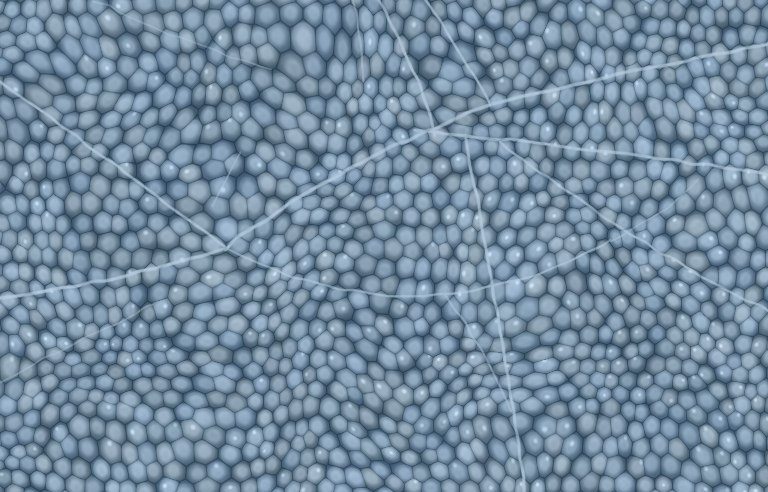
Reproduce this texture procedurally as a WebGL 1 fragment shader.

```glsl
precision highp float;
// Packed blue-grey beads crossed by a web of pale twisted threads.

uniform vec2 u_resolution;

float hash(vec2 p) {
  return fract(sin(dot(p, vec2(127.1, 311.7))) * 43758.5453);
}

float noise(vec2 p) {
  vec2 i = floor(p), f = fract(p);
  f = f * f * (3.0 - 2.0 * f);
  return mix(mix(hash(i), hash(i + vec2(1.0, 0.0)), f.x),
             mix(hash(i + vec2(0.0, 1.0)), hash(i + 1.0), f.x), f.y);
}

// Opacity of a bowed, slightly wavy thread from a to b
float strand(vec2 p, vec2 a, vec2 b, float sag, float width, float opacity) {
  float len = length(b - a), seed = a.x * 91.0 + b.y * 37.0;
  vec2 dir = (b - a) / len;
  float s = clamp(dot(p - a, dir), 0.0, len), t = s / len;
  float bend = 4.0 * t * (1.0 - t) * sag + 0.007 * (noise(vec2(s * 30.0, seed)) - 0.5);
  float d = length(p - a - dir * s - vec2(-dir.y, dir.x) * bend);
  float twist = 0.6 + 0.4 * noise(vec2(s * 110.0 + d * 250.0, seed + 5.0));
  return opacity * twist * (1.0 - smoothstep(width * 0.3, width + 0.0016, d));
}

// Brightness of the bead layer; neighbours sit on a warped, jittered hex grid
float beads(vec2 p, out float tint) {
  vec2 q = p * 25.0 + vec2(1.1 * p.x * p.x, 1.5 * p.y * (1.0 - p.y));
  q += 1.3 * (vec2(noise(p * 6.0), noise(p * 6.0 + 31.0)) - 0.5);
  float row = floor(q.y / 0.866);
  float nearest = 9.0, second = 9.0;
  vec2 id = vec2(0.0), offset = vec2(0.0);
  for (int j = -2; j <= 2; j++) {
    float y = row + float(j);
    float shift = 0.5 * mod(y, 2.0);
    for (int i = -1; i <= 1; i++) {
      vec2 cell = vec2(floor(q.x - shift) + float(i), y);
      vec2 jitter = vec2(hash(cell + 3.0), hash(cell + 17.0)) - 0.5;
      vec2 center = vec2(cell.x + 0.5 + shift, (y + 0.5) * 0.866) + 0.36 * jitter;
      float radius = 0.43 + 0.13 * hash(cell + 41.0);
      vec2 v = (q - center) / radius;
      float d = length(v);
      if (d < nearest) {
        second = nearest;
        nearest = d;
        id = cell;
        offset = v;
      } else {
        second = min(second, d);
      }
    }
  }
  tint = hash(id + 59.0) - 0.5;

  // Matte sphere shading with a soft light from above
  float ball = 0.575 - 0.18 * smoothstep(0.4, 1.0, nearest);
  ball += 0.09 * (hash(id + 71.0) - 0.5) + 0.045 * dot(offset, vec2(-0.3, 0.95));
  ball += 0.035 * (noise(q * 5.0) - 0.5);

  // Small glints on a few beads, more often towards the lower right
  vec2 spot = 0.9 * (vec2(hash(id + 83.0), hash(id + 97.0)) - 0.5) + vec2(0.0, 0.25);
  float shiny = step(0.86 - 0.2 * p.x * (1.0 - p.y), hash(id + 101.0));
  ball += 0.16 * shiny * (1.0 - smoothstep(0.05, 0.35, length(offset - spot)));

  // Dark gaps and contact lines
  float gap = 0.33 - 0.25 * clamp(nearest - 1.0, 0.0, 0.3);
  float light = mix(ball, gap, smoothstep(0.9, 1.08, nearest));
  return light - 0.09 * (1.0 - smoothstep(0.0, 0.22, second - nearest));
}

float threads(vec2 p) {
  vec2 knot = vec2(0.457, 0.496), hub = vec2(0.996, 0.787);
  // Thick cable through both junctions
  float w = strand(p, vec2(-0.01, 0.392), knot, -0.01, 0.0038, 0.9);
  w = max(w, strand(p, knot, hub, 0.02, 0.0042, 0.9));
  w = max(w, strand(p, hub, vec2(1.58, 0.912), 0.006, 0.004, 0.9));
  // Medium threads
  w = max(w, strand(p, vec2(-0.01, 0.84), knot, 0.004, 0.003, 0.85));
  w = max(w, strand(p, knot, vec2(1.24, 0.512), -0.105, 0.0024, 0.7));
  w = max(w, strand(p, vec2(0.76, 1.01), vec2(0.884, 0.725), 0.012, 0.0032, 0.85));
  w = max(w, strand(p, vec2(0.86, 1.01), hub, 0.003, 0.0026, 0.8));
  w = max(w, strand(p, vec2(0.843, 0.735), vec2(1.58, 0.642), 0.006, 0.0034, 0.85));
  w = max(w, strand(p, vec2(0.945, 0.725), vec2(1.07, -0.01), 0.004, 0.0034, 0.85));
  w = max(w, strand(p, vec2(1.01, 0.717), vec2(1.58, 0.36), -0.018, 0.0026, 0.75));
  // Faint wisps
  w = max(w, strand(p, vec2(0.904, 0.4), vec2(1.04, 0.165), 0.008, 0.002, 0.6));
  w = max(w, strand(p, vec2(1.24, 0.512), vec2(1.42, 0.634), -0.01, 0.0016, 0.45));
  w = max(w, strand(p, vec2(0.0, 0.225), vec2(0.31, 0.38), 0.0, 0.0016, 0.45));
  w = max(w, strand(p, vec2(0.19, 1.0), vec2(0.55, 0.857), -0.006, 0.0016, 0.4));
  w = max(w, strand(p, vec2(0.715, 1.0), vec2(0.74, 0.835), 0.004, 0.002, 0.55));
  w = max(w, strand(p, vec2(0.49, 0.69), vec2(0.435, 0.58), 0.0, 0.0014, 0.45));
  return w;
}

void main() {
  vec2 p = gl_FragCoord.xy / u_resolution.y;
  float tint;
  float light = beads(p, tint) + 0.05 * (noise(p * 4.0 + 9.0) - 0.5);
  vec3 color = light + vec3(0.0, 0.095, 0.175);
  color += tint * vec3(0.025, 0.0, -0.03);
  color = mix(color, vec3(0.72, 0.81, 0.88), threads(p));
  gl_FragColor = vec4(color, 1.0);
}
```
